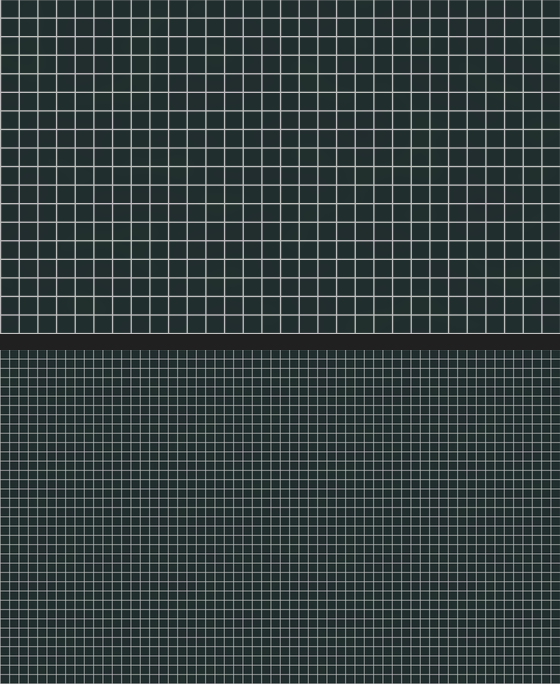
Top, the tile; bottom, the same tile 2 across and 2 down.
Write a Shadertoy shader that draws this pattern.

```glsl
#define GRID vec2(30.0, 18.0)
#define LINE_WIDTH 0.072
#define LINE_CENTER vec2(0.03, 0.024)
#define BOARD_COLOR vec3(0.13, 0.18, 0.18)
#define LINE_COLOR vec3(0.745, 0.745, 0.745)
#define TINT_PERIOD vec2(10.0, 9.0)
#define BOARD_TINT 0.010
#define LINE_TINT 0.025

const float TAU = 6.2831853;

float hash(vec2 p) {
    vec3 q = fract(vec3(p.xyx) * 0.1031);
    q += dot(q, q.yzx + 33.33);
    return fract((q.x + q.y) * q.z);
}

// Lattice gradient, wrapped to the period
vec2 gradient(vec2 cell, vec2 period) {
    float angle = TAU * hash(mod(cell, period) + 7.0);
    return vec2(cos(angle), sin(angle));
}

float gradientNoise(vec2 p, vec2 period) {
    vec2 i = floor(p), f = p - i;
    vec2 u = f * f * f * (f * (f * 6.0 - 15.0) + 10.0);
    vec2 e = vec2(0.0, 1.0);
    float a = dot(gradient(i, period), f);
    float b = dot(gradient(i + e.yx, period), f - e.yx);
    float c = dot(gradient(i + e.xy, period), f - e.xy);
    float d = dot(gradient(i + e.yy, period), f - e.yy);
    return mix(mix(a, b, u.x), mix(c, d, u.x), u.y);
}

// Share of a pixel covered by the vertical (x) and horizontal (y) lines
vec2 lineCoverage(vec2 p, vec2 pixel) {
    vec2 dist = abs(fract(p - LINE_CENTER + 0.5) - 0.5);
    vec2 cover = (0.5 * LINE_WIDTH - dist) / pixel + 0.5;
    return clamp(cover, vec2(0.0), min(vec2(1.0), LINE_WIDTH / pixel));
}

void mainImage(out vec4 fragColor, in vec2 fragCoord) {
    vec2 uv = fragCoord / iResolution.xy;
    vec2 cover = lineCoverage(uv * GRID, GRID / iResolution.xy);
    float grid = 1.0 - (1.0 - cover.x) * (1.0 - cover.y);

    // Faint drift between greenish and violet tones
    float drift = gradientNoise(uv * TINT_PERIOD, TINT_PERIOD);
    vec3 tint = drift * vec3(-0.5, 1.0, -0.5);

    vec3 board = BOARD_COLOR + BOARD_TINT * tint;
    vec3 line = LINE_COLOR + LINE_TINT * tint;
    fragColor = vec4(mix(board, line, grid), 1.0);
}
```
